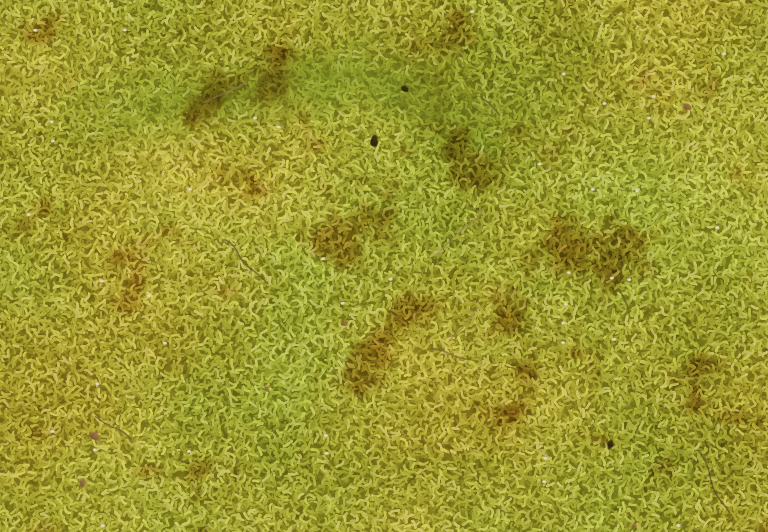
Reproduce this texture procedurally as a Shadertoy shader.

```glsl
// Sunlit carpet of moss: tiny tangled sprigs, brown hollows, twigs and dry litter.

vec2 hash2(vec2 p) {
    vec3 q = fract(p.xyx * vec3(0.1031, 0.1030, 0.0973));
    q += dot(q, q.yzx + 33.33);
    return fract((q.xx + q.yz) * q.zy);
}

mat2 rotation(float angle) {
    float c = cos(angle), s = sin(angle);
    return mat2(c, s, -s, c);
}

float cornerSlope(vec2 cell, vec2 offset) {
    float angle = 6.2832 * hash2(cell + 91.0).x;
    return dot(vec2(cos(angle), sin(angle)), offset);
}

float gradientNoise(vec2 p) {
    vec2 i = floor(p), f = fract(p);
    vec2 u = f * f * f * (f * (f * 6.0 - 15.0) + 10.0);
    vec2 e = vec2(1, 0);
    return mix(mix(cornerSlope(i, f), cornerSlope(i + e, f - e), u.x),
               mix(cornerSlope(i + e.yx, f - e.yx), cornerSlope(i + 1.0, f - 1.0), u.x), u.y);
}

float fbm(vec2 p) {
    float sum = 0.0, gain = 1.0;
    for (int i = 0; i < 4; i++) {
        sum += gain * gradientNoise(p);
        p = rotation(0.6) * p * 2.03 + 17.0;
        gain *= 0.55;
    }
    return sum;
}

float segmentDistance(vec2 p, vec2 halfAxis) {
    return length(p - halfAxis * clamp(dot(p, halfAxis) / dot(halfAxis, halfAxis), -1.0, 1.0));
}

float fill(float d, float soft) {
    return 1.0 - smoothstep(-soft, soft, d);
}

// Stacked layers of short strokes; x is the tone, y the dryness
vec2 sprigs(vec2 p, float pixel) {
    vec2 moss = vec2(0.27 + 0.15 * gradientNoise(p * 60.0), 0.0);
    for (int layer = 0; layer < 4; layer++) {
        float k = float(layer), scale = 82.0 - 5.0 * k;
        vec2 q = rotation(0.7 * k + 0.3) * p * scale + 37.0 * k + 200.0;
        for (int n = 0; n < 9; n++) {
            vec2 cell = floor(q) + vec2(n % 3, n / 3) - 1.0;
            vec2 spot = hash2(cell), kind = hash2(cell + 53.0 + k);
            float angle = 6.2832 * kind.x;
            vec2 axis = vec2(cos(angle), sin(angle)) * mix(0.25, 0.6, spot.y);
            vec2 d = q - cell - spot;
            d += 0.18 * sin(dot(d, axis) * 7.0 + 6.0 * kind.y) * normalize(vec2(-axis.y, axis.x));
            float cover = fill(segmentDistance(d, axis) - 0.17, 0.6 * pixel * scale);
            float dry = smoothstep(0.72, 0.95, kind.y);
            float tone = 0.38 + 0.1 * k + 0.26 * (spot.x - 0.5) + 0.16 * dot(d, axis) + 0.1 * dry;
            moss = mix(moss, vec2(tone, dry), cover);
        }
    }
    return moss;
}

vec3 mossColour(float tone) {
    vec3 c = mix(vec3(0.28, 0.24, 0.03), vec3(0.47, 0.45, 0.10), smoothstep(0.0, 0.3, tone));
    c = mix(c, vec3(0.64, 0.64, 0.18), smoothstep(0.25, 0.6, tone));
    return mix(c, vec3(0.82, 0.82, 0.37), smoothstep(0.52, 0.9, tone));
}

void mainImage(out vec4 fragColor, in vec2 fragCoord) {
    vec2 p = fragCoord / iResolution.y;
    float aspect = iResolution.x / iResolution.y, pixel = 1.0 / iResolution.y;

    // Broad light, shaded band and hollows
    float light = fbm(p * 2.6 + 4.0);
    float hue = fbm(p * 2.1 + 31.0);
    float bandOffset = (p.y - 0.82 + 0.12 * gradientNoise(p * 2.5)) / 0.07;
    float band = exp(-bandOffset * bandOffset) * smoothstep(-0.4, 0.3, gradientNoise(p * 2.0 + 9.0));
    float middle = 1.0 - smoothstep(0.15, 0.8, length(p - vec2(0.55 * aspect, 0.5)));
    float hollow = smoothstep(0.3, 0.85, fbm(p * 6.5 + 12.0) + 0.25 * middle);

    // Moss
    vec2 moss = sprigs(p, pixel);
    float tone = mix(moss.x, 0.46, 0.45 * band);
    tone += 0.13 * light - 0.06 * band - 0.17 * hollow + 0.06 * fbm(p * 22.0);
    vec3 colour = mossColour(tone);
    colour = mix(colour, vec3(0.77, 0.73, 0.43), 0.55 * moss.y * smoothstep(0.4, 0.7, tone));
    colour += vec3(-0.07, 0.01, 0.0) * clamp(hue + 0.6 * band, -0.5, 0.8);
    colour = mix(colour, colour * vec3(0.92, 0.73, 0.55), 0.75 * hollow);

    // Pale flecks
    vec2 grid = p * 24.0, cell = floor(grid), chance = hash2(cell + 7.0);
    vec2 fleck = grid - cell - 0.25 - 0.5 * hash2(cell + 19.0);
    float speck = fill(length(fleck * vec2(1.0, 1.4)) - 0.09, 24.0 * pixel);
    colour = mix(colour, vec3(0.86, 0.84, 0.76), speck * step(0.95, chance.x));

    // Twigs, cones and dark holes
    for (int i = 0; i < 9; i++) {
        float k = float(i);
        vec2 r = hash2(vec2(k, 3.0)), s = hash2(vec2(k, 8.0));
        vec2 d = p - vec2(r.x * aspect, r.y);
        vec2 bent = d + 0.018 * vec2(gradientNoise(p * 14.0), gradientNoise(p * 14.0 + 40.0));
        vec2 axis = rotation(2.4 * s.x - 1.2) * vec2(mix(0.015, 0.07, s.y), 0.0);
        float twig = fill(segmentDistance(bent, axis) - 0.0014, pixel);
        colour = mix(colour, mix(vec3(0.30, 0.25, 0.13), vec3(0.66, 0.56, 0.36), s.x), 0.75 * twig);

        vec2 e = p - vec2(s.y * aspect, s.x);
        float lump = length(rotation(6.0 * r.x) * e * vec2(1.0, 1.5)) + 0.004 * gradientNoise(p * 90.0);
        vec3 lumpColour = i % 3 == 0 ? vec3(0.17, 0.13, 0.04) : vec3(0.55, 0.39, 0.24);
        lumpColour *= 1.0 + 20.0 * (e.x + e.y);
        colour = mix(colour, lumpColour, 0.9 * fill(lump - mix(0.005, 0.012, r.y), 1.5 * pixel));
    }
    fragColor = vec4(clamp(colour, 0.0, 1.0), 1.0);
}
```
